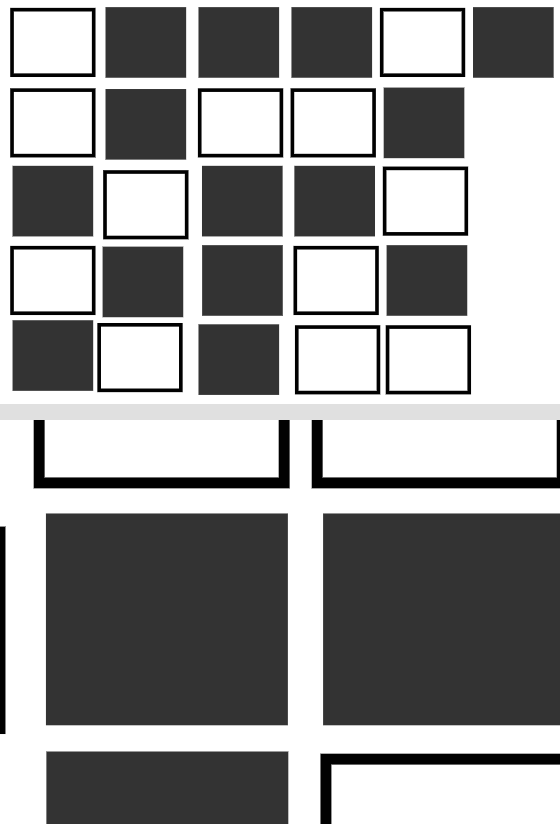
Top, the full canvas; bottom, a detail of the centre.
Reproduce this pattern procedurally as a WebGL 1 fragment shader.

```glsl
precision highp float;
// Uneven grid of dark filled tiles and black-outlined white tiles on white.

uniform vec2 u_resolution;

const vec2 CANVAS = vec2(768.0, 555.0);   // layout units, y pointing down
const vec2 FIRST_CENTER = vec2(72.0, 58.3);
const vec2 PITCH = vec2(127.0, 109.0);
const vec2 FILLED_HALF = vec2(55.3, 48.5);
const vec2 OUTLINE_HALF = vec2(58.5, 47.5);
const float LINE_WIDTH = 5.0;

const vec3 PAPER = vec3(1.0);
const vec3 TILE_GRAY = vec3(0.2);
const vec3 LINE_BLACK = vec3(0.005);

// Triangular bump: 1 at zero, 0 beyond one step.
float hat(float x) {
  return max(1.0 - abs(x), 0.0);
}

float boxDistance(vec2 p, vec2 halfSize) {
  vec2 d = abs(p) - halfSize;
  return length(max(d, 0.0)) + min(max(d.x, d.y), 0.0);
}

float coverage(float dist, float pixel) {
  return clamp(0.5 - dist / pixel, 0.0, 1.0);
}

// Each row is a binary code; bit n set means column n is outlined.
float rowCode(float row) {
  if (row < 0.5) return 17.0;
  if (row < 1.5) return 13.0;
  if (row < 2.5) return 18.0;
  if (row < 3.5) return 9.0;
  return 26.0;
}

bool isOutlined(float col, float row) {
  float shifted = floor(rowCode(row) / floor(exp2(col) + 0.5) + 0.001);
  return mod(shifted, 2.0) > 0.5;
}

// Hand-placed unevenness: columns lean and a few tiles slip vertically.
vec2 placementDrift(float col, float row) {
  float x = 0.5 + 0.5 * col - 3.0 * max(col - 3.0, 0.0);
  x += 2.0 * row * step(2.5, col);
  x -= 4.0 * hat(col - 1.0) * max(row - 2.0, 0.0);
  x += hat(col - 2.0) * min(2.4 * row, 5.0) * step(row, 3.5);

  float y = 1.5 * hat(row - 1.0);
  y += 5.0 * hat(col - 1.0) * max(1.0 - 0.6 * abs(row - 2.0), 0.0);
  y -= 2.8 * max(2.1 - col, 0.0) * step(3.5, row);
  return vec2(x, y);
}

vec3 drawTile(vec3 color, vec2 p, bool outlined, float pixel) {
  if (!outlined) {
    return mix(color, TILE_GRAY, coverage(boxDistance(p, FILLED_HALF), pixel));
  }
  float outer = coverage(boxDistance(p, OUTLINE_HALF), pixel);
  float inner = coverage(boxDistance(p, OUTLINE_HALF - LINE_WIDTH), pixel);
  return mix(color, mix(LINE_BLACK, PAPER, inner), outer);
}

void main() {
  vec2 p = gl_FragCoord.xy / u_resolution * CANVAS;
  p.y = CANVAS.y - p.y;
  float pixel = CANVAS.x / u_resolution.x;
  vec3 color = PAPER;

  // Five rows of five tiles, with a sixth tile in the top row.
  for (int j = 0; j < 5; j++) {
    for (int i = 0; i < 6; i++) {
      if (i < 5 || j == 0) {
        float col = float(i);
        float row = float(j);
        vec2 center = FIRST_CENTER + PITCH * vec2(col, row);
        center += placementDrift(col, row);
        color = drawTile(color, p - center, isOutlined(col, row), pixel);
      }
    }
  }
  gl_FragColor = vec4(color, 1.0);
}
```
